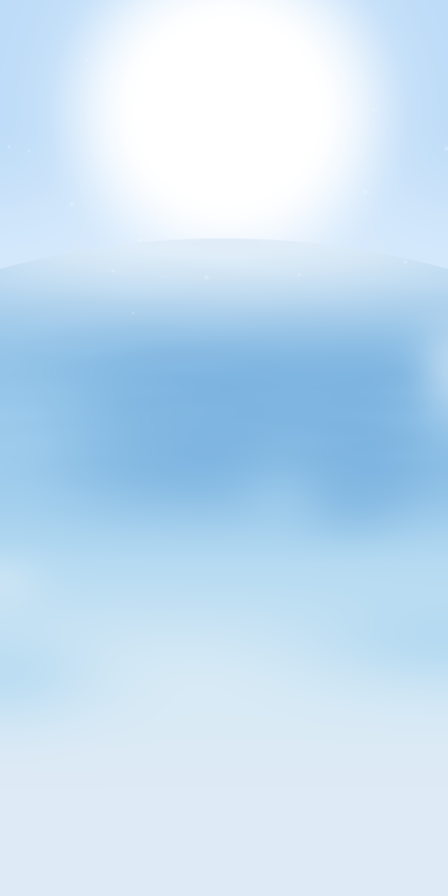
Give the GLSL for this background, as a Shadertoy shader.

```glsl
// A hazy white sun above a curved horizon, with blue water fading into pale mist.
// Vertical gradients set the layers; soft elliptical washes vary them sideways,
// and gradient noise adds faint ripples below scattered sky specks.

#define SUN_CENTER vec2(0.508, 0.876)
#define SUN_CORE 0.095
#define SUN_REACH 0.215
#define HORIZON_TOP 0.734
#define HORIZON_DROP 0.034
#define RIPPLE_STRENGTH 0.012
#define SPECK_COUNT 16
#define SPECK_STRENGTH 0.3

const vec3 SKY_BLUE = vec3(0.74, 0.86, 0.97);
const vec3 SKY_PALE = vec3(0.83, 0.91, 0.985);
const vec3 HAZE = vec3(0.885, 0.935, 0.975);
const vec3 HAZE_EDGE = vec3(0.80, 0.89, 0.96);
const vec3 DEEP = vec3(0.495, 0.71, 0.88);
const vec3 SHALLOW = vec3(0.62, 0.80, 0.925);
const vec3 MIST = vec3(0.70, 0.85, 0.945);
const vec3 PALE = vec3(0.845, 0.918, 0.962);
const vec3 GROUND = vec3(0.87, 0.917, 0.963);

vec2 hash2(vec2 p) {
    vec3 q = fract(vec3(p.xyx) * vec3(0.1031, 0.1030, 0.0973));
    q += dot(q, q.yzx + 33.33);
    return fract((q.xx + q.yz) * q.zy);
}

float gradientDot(vec2 cell, vec2 offset) {
    return dot(hash2(cell + 50.0) * 2.0 - 1.0, offset);
}

float gradientNoise(vec2 p) {
    vec2 i = floor(p), f = fract(p);
    vec2 u = f * f * (3.0 - 2.0 * f);
    vec2 e = vec2(0.0, 1.0);
    return mix(mix(gradientDot(i, f), gradientDot(i + e.yx, f - e.yx), u.x),
               mix(gradientDot(i + e.xy, f - e.xy), gradientDot(i + 1.0, f - 1.0), u.x), u.y);
}

// Soft elliptical falloff, 1 at its center
float wash(vec2 uv, vec2 center, vec2 radius) {
    vec2 d = (uv - center) / radius;
    return exp(-dot(d, d));
}

vec3 skyColor(vec2 uv, float aspect) {
    vec3 col = mix(SKY_PALE, SKY_BLUE, smoothstep(0.70, 0.87, uv.y));
    float sunDist = length((uv - SUN_CENTER) * vec2(aspect, 1.0));
    col = mix(col, vec3(0.91, 0.955, 1.0), 0.6 * exp(-pow(sunDist / 0.2, 4.0)));
    return mix(col, vec3(1.0), 1.0 - smoothstep(SUN_CORE, SUN_REACH, sunDist));
}

vec3 waterColor(vec2 uv) {
    float side = abs(uv.x * 2.0 - 1.0);
    vec3 col = DEEP;

    // Deep water variations
    col = mix(col, SHALLOW, 0.95 * wash(uv, vec2(0.0, 0.48), vec2(0.24, 0.17)));
    col = mix(col, SHALLOW, 0.55 * wash(uv, vec2(0.63, 0.44), vec2(0.10, 0.055)));
    col = mix(col, SHALLOW, 0.35 * wash(uv, vec2(1.0, 0.50), vec2(0.10, 0.12)));

    // Mist rising from below, held back by the right-hand pocket
    float level = uv.y + 0.018 * wash(uv, vec2(0.78, 0.43), vec2(0.13, 0.05));
    col = mix(col, MIST, 1.0 - smoothstep(0.365, 0.49, level));
    col = mix(col, PALE, 1.0 - smoothstep(0.235, 0.40, uv.y));
    col = mix(col, GROUND, 1.0 - smoothstep(0.10, 0.25, uv.y));

    // Blue pockets and pale puffs at the sides
    col = mix(col, MIST, 0.9 * wash(uv, vec2(1.0, 0.29), vec2(0.32, 0.06)));
    col = mix(col, MIST, 0.75 * wash(uv, vec2(0.0, 0.25), vec2(0.22, 0.055)));
    col = mix(col, PALE, 0.5 * wash(uv, vec2(0.0, 0.35), vec2(0.10, 0.03)));
    col = mix(col, HAZE_EDGE, 0.7 * wash(uv, vec2(1.02, 0.59), vec2(0.08, 0.06)));

    // Bright haze below the horizon
    vec3 haze = mix(HAZE, HAZE_EDGE, side * side);
    return mix(col, haze, smoothstep(0.575, 0.735, uv.y));
}

void mainImage(out vec4 fragColor, in vec2 fragCoord) {
    vec2 uv = fragCoord / iResolution.xy;
    float aspect = iResolution.x / iResolution.y;
    float pixel = 1.0 / iResolution.y;

    // Water ripples
    float ripple = gradientNoise(uv * vec2(5.0, 55.0));
    float rippleZone = smoothstep(0.40, 0.50, uv.y);
    vec3 water = waterColor(uv) + RIPPLE_STRENGTH * ripple * rippleZone;

    // Curved horizon
    float across = uv.x * 2.0 - 1.0;
    float horizon = HORIZON_TOP - HORIZON_DROP * across * across;
    float aboveHorizon = smoothstep(-pixel, pixel, uv.y - horizon);
    vec3 col = mix(water, skyColor(uv, aspect), aboveHorizon);

    // Scattered faint specks
    for (int i = 0; i < SPECK_COUNT; i++) {
        vec2 h = hash2(vec2(float(i) * 7.3 + 2.0, 19.0));
        vec2 d = (uv - vec2(h.x, mix(0.62, 1.0, h.y))) * vec2(aspect, 1.0);
        float size = mix(0.0012, 0.0025, fract(h.x * 17.0));
        col = mix(col, vec3(1.0), SPECK_STRENGTH * exp(-dot(d, d) / (size * size)));
    }

    fragColor = vec4(clamp(col, 0.0, 1.0), 1.0);
}
```
